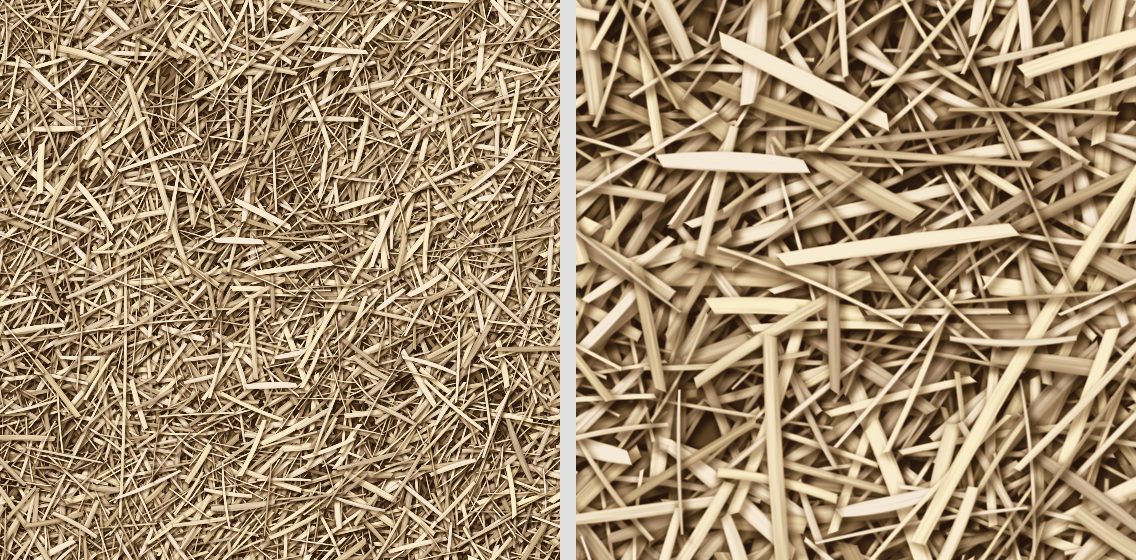
Left, the full canvas; right, a detail of the centre.
Give the GLSL for this texture, as a three.js fragment shader.

```glsl
// Dry straw lying in a tangled mat over dark soil.
// Layers of jittered cells each drop one bent, tapered stalk per cell, painted
// bottom to top with soft shadows; the summed tone is then mapped to a colour ramp.

varying vec2 vUv;

// Colour ramp, dark to light
const vec3 SOIL  = vec3(0.13, 0.07, 0.04);
const vec3 UMBER = vec3(0.32, 0.23, 0.12);
const vec3 BROWN = vec3(0.51, 0.40, 0.27);
const vec3 TAN   = vec3(0.69, 0.58, 0.44);
const vec3 STRAW = vec3(0.84, 0.76, 0.61);
const vec3 CREAM = vec3(0.97, 0.93, 0.83);
const vec3 GOLDEN_TINT = vec3(1.01, 1.00, 0.95);
const vec3 ROSY_TINT   = vec3(0.99, 0.98, 1.02);

// Sizes in canvas units
const int   LAYERS = 38;
const float CELL_MIN = 0.060;
const float CELL_MAX = 0.098;
const float CELL_LONG = 0.27;
const float THIN = 0.0011;          // half widths of the stalks
const float THICK = 0.0060;
const float EDGE = 0.0008;          // softness of the stalk outline
const float SHADOW_REACH = 0.0060;
const vec2  SHADOW_SHIFT = vec2(0.0016, -0.0022);

// Tone
const float SHADOW_DEPTH = 0.52;
const float TONE_MIN = 0.56;
const float TONE_MAX = 1.20;
const float EXPOSURE = 1.60;        // lifts the middle tones, keeps the blacks
const float MAIN_ANGLE = 0.8;       // favoured direction of the stalks
const float ANGLE_PULL = 0.22;
const float PI = 3.14159;

vec4 hash4(vec2 p) {
  vec4 q = fract(p.xyxy * vec4(0.1031, 0.1030, 0.0973, 0.1099));
  q += dot(q, q.wzxy + 33.33);
  return fract((q.xxyz + q.yzzw) * q.zywx);
}

float noise(vec2 p) {
  vec2 i = floor(p), f = fract(p);
  f = f * f * (3.0 - 2.0 * f);
  float low  = mix(hash4(i).x, hash4(i + vec2(1.0, 0.0)).x, f.x);
  float high = mix(hash4(i + vec2(0.0, 1.0)).x, hash4(i + 1.0).x, f.x);
  return mix(low, high, f.y);
}

vec3 ramp(float tone) {
  float x = clamp(tone, 0.0, 1.0) * 5.0;
  vec3 c = mix(SOIL, UMBER, clamp(x, 0.0, 1.0));
  c = mix(c, BROWN, clamp(x - 1.0, 0.0, 1.0));
  c = mix(c, TAN,   clamp(x - 2.0, 0.0, 1.0));
  c = mix(c, STRAW, clamp(x - 3.0, 0.0, 1.0));
  return mix(c, CREAM, clamp(x - 4.0, 0.0, 1.0));
}

// Paints one stalk; mat holds tone in x and tint in y.
void paintStalk(inout vec2 mat, vec2 p, vec2 id, vec4 rnd, float cell, float height) {
  float angle = rnd.z * PI;
  angle -= ANGLE_PULL * sin(2.0 * (angle - MAIN_ANGLE));
  vec2 dir = vec2(cos(angle), sin(angle));
  vec2 side = vec2(-dir.y, dir.x);
  float along = dot(p, dir), across = dot(p, side);
  if (abs(across) > THICK + SHADOW_REACH + 0.06 * cell) return;

  vec4 look = hash4(id + 57.3);
  float halfLength = cell * mix(0.45, 0.90, rnd.w);
  float u = along / halfLength;
  across += (look.x - 0.5) * 0.08 * cell * u * u;
  float width = mix(THIN, THICK, look.y * look.y) * (1.0 - 0.4 * u * u * look.z);
  width = max(width, 0.5 * THIN);

  // Shadow cast to the lower right
  float shadowAcross = abs(across - dot(SHADOW_SHIFT, side)) - width;
  float shadowEnd = abs(along - dot(SHADOW_SHIFT, dir)) - halfLength;
  float shadow = 1.0 - smoothstep(-0.001, SHADOW_REACH, max(shadowAcross, shadowEnd));
  mat.x *= 1.0 - SHADOW_DEPTH * shadow;

  // Rounded body with a lit upper side and lengthwise fibres
  float slant = (look.w - 0.5) * 1.6 * across;
  float outline = max(abs(across) - width, abs(along + slant) - halfLength);
  float cover = 1.0 - smoothstep(-EDGE, EDGE, outline);
  if (cover <= 0.0) return;
  float s = clamp(across / width, -1.0, 1.0);
  float lit = 1.0 - 0.24 * s * s + 0.10 * s * sign(side.y - 0.5 * side.x);
  float fibre = noise(vec2(along * 32.0, across * 700.0) + look.xy * 90.0);
  float tone = mix(TONE_MIN, TONE_MAX, look.w) * mix(0.72, 1.05, height);
  tone *= lit * mix(0.76, 1.12, fibre);
  mat = mix(mat, vec2(min(tone, 1.0), look.z), cover);
}

void main() {
  // Soil floor
  vec2 mat = vec2(0.05 + 0.18 * noise(vUv * 70.0), 0.5);
  float hollow = 0.6 * noise(vUv * 8.0 + 4.0) + 0.4 * noise(vUv * 21.0);

  for (int n = 0; n < LAYERS; n++) {
    float layer = float(n);
    float height = layer / float(LAYERS - 1);
    vec4 setup = hash4(vec2(layer * 7.0 + 3.0, 19.0));
    bool isLong = mod(layer, 5.0) == 1.0;
    float cell = isLong ? CELL_LONG : mix(CELL_MIN, CELL_MAX, setup.x);
    vec2 grid = vUv / cell + setup.yz * 10.0;
    vec2 home = floor(grid);

    for (int j = -1; j <= 1; j++) {
      for (int i = -1; i <= 1; i++) {
        vec2 spot = home + vec2(float(i), float(j));
        vec2 id = spot + layer * vec2(31.0, 47.0) + 11.0;
        vec4 rnd = hash4(id);
        paintStalk(mat, (grid - spot - rnd.xy) * cell, id, rnd, cell, height);
      }
    }
    // Deep hollows stay dark beneath the upper layers
    if (n == LAYERS * 3 / 5) mat.x *= mix(0.42, 1.1, smoothstep(0.25, 0.65, hollow));
  }

  float tone = 1.0 - pow(1.0 - clamp(mat.x, 0.0, 1.0), EXPOSURE);
  vec3 colour = ramp(tone) * mix(GOLDEN_TINT, ROSY_TINT, mat.y);
  gl_FragColor = vec4(colour, 1.0);
}
```
